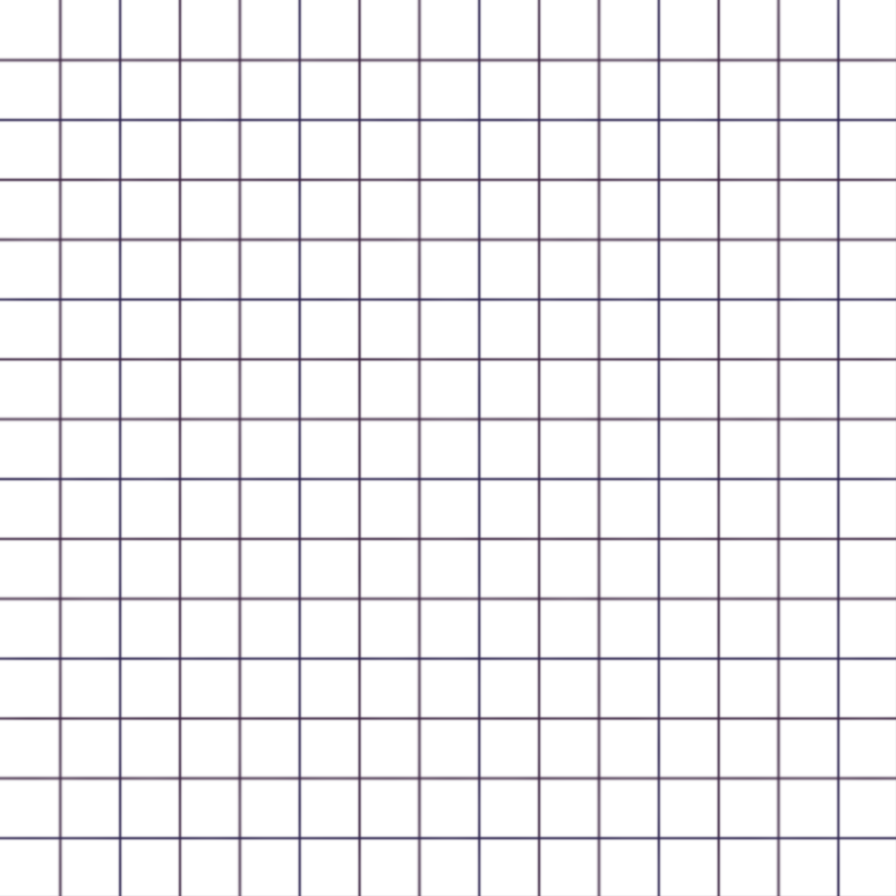
A Shadertoy shader for this pattern:

```glsl
// Square graph-paper grid of thin, soft violet lines on white.
#define PITCH 0.0668
#define ORIGIN vec2(0.0005, 0.0003)
#define LAST_LINE 15.0
#define LINE_SIGMA 0.00133
#define PAPER vec3(1.0)
#define INK vec3(0.22, 0.15, 0.28)
#define OPACITY 0.76
#define FADE 0.10
#define TINT 0.035
#define WEAR 0.07
#define TAU 6.2831853

float hash(vec2 p) {
    return fract(sin(dot(p, vec2(127.1, 311.7))) * 43758.5453);
}

// Smooth noise along one line, separate for each line index
float lineNoise(float along, float index) {
    float cell = floor(along);
    float t = smoothstep(0.0, 1.0, fract(along));
    return mix(hash(vec2(cell, index)), hash(vec2(cell + 1.0, index)), t);
}

// Ink colour in rgb, coverage in a, of the line nearest to a coordinate
vec4 gridLine(float across, float along, float seed, float pixel) {
    float index = clamp(round(across / PITCH), 1.0, LAST_LINE);
    float dist = across - index * PITCH;

    // Every third line is paler and broader, the next one bluer
    float pale = FADE * cos(TAU * (index - 1.0) / 3.0);
    float blue = TINT * cos(TAU * (index - 2.0) / 3.0);
    float sigma = max(LINE_SIGMA, 0.5 * pixel) * (1.0 + pale);

    // Slight unevenness of the ink along the line
    float wear = WEAR * (lineNoise(along / PITCH * 2.0, index + seed) - 0.5);
    float strength = OPACITY * LINE_SIGMA / sigma * (1.0 + wear);
    float coverage = strength * exp(-0.5 * dist * dist / (sigma * sigma));
    return vec4(INK + vec3(-blue, 0.0, blue), coverage);
}

void mainImage(out vec4 fragColor, in vec2 fragCoord) {
    vec2 uv = fragCoord / iResolution.xy;
    vec2 pixel = 1.0 / iResolution.xy;

    // Rows are counted from the top edge
    vec2 p = vec2(uv.x, 1.0 - uv.y) - ORIGIN;
    vec4 column = gridLine(p.x, p.y, 17.0, pixel.x);
    vec4 row = gridLine(p.y, p.x, 59.0, pixel.y);

    // Layer both line sets, so crossings come out darker
    vec3 color = mix(PAPER, column.rgb, column.a);
    color = mix(color, row.rgb, row.a);
    fragColor = vec4(color, 1.0);
}
```
